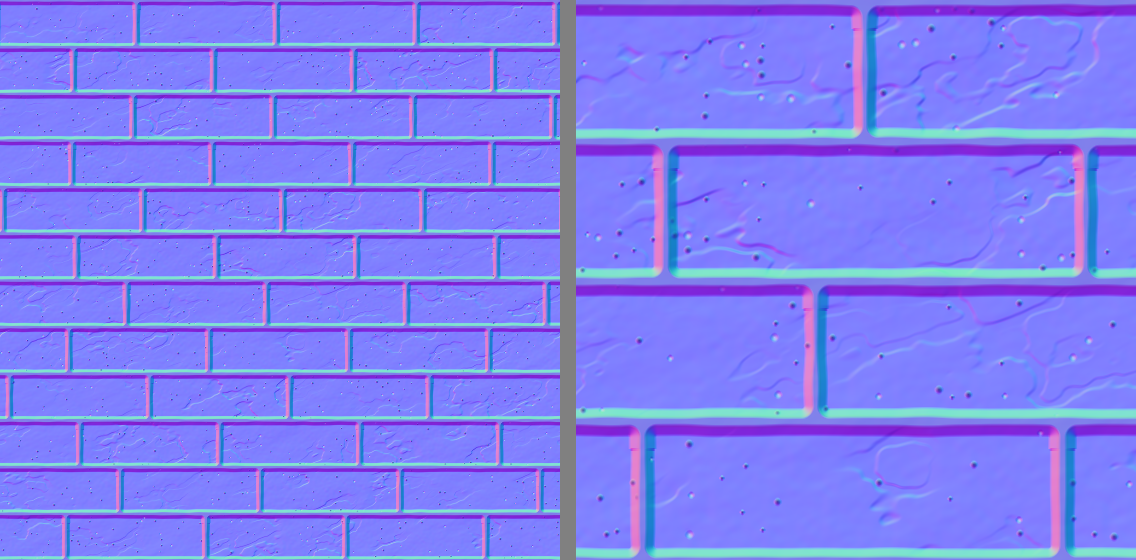
Left: the whole. Right: its middle third, enlarged.
This texture map is drawn by a WebGL 1 fragment shader. Its source:

```glsl
precision highp float;
// Tangent-space normal map of a running-bond brick wall: 12 courses of 4 rough, pitted bricks.

uniform vec2 u_resolution;

const float SIZE = 12.0; // the tile is 12 units wide; a course is 1 unit high, a brick 3 long

float hash(vec2 p) {
  return fract(sin(dot(p, vec2(127.1, 311.7))) * 43758.55);
}

// Value noise that wraps after a whole number of cells
float noise(vec2 p, float period) {
  vec2 f = fract(p);
  vec2 a = mod(floor(p), period);
  vec2 b = mod(a + 1.0, period);
  f = f * f * (3.0 - 2.0 * f);
  return mix(mix(hash(a), hash(vec2(b.x, a.y)), f.x),
             mix(hash(vec2(a.x, b.y)), hash(b), f.x), f.y);
}

float fbm(vec2 p) {
  float sum = 0.0;
  float amp = 0.5;
  float freq = 1.0;
  for (int i = 0; i < 4; i++) {
    sum += amp * noise(p * freq, SIZE * freq);
    amp *= 0.5;
    freq *= 2.0;
  }
  return sum;
}

// Position inside the brick (xy, y up) and its column and course (zw)
vec4 brickAt(vec2 p) {
  float down = SIZE - p.y - 0.01;
  float course = mod(floor(down), SIZE);
  float pair = floor(course / 2.0);
  float sway = pair * (1.0 - 2.0 * mod(pair, 2.0));
  float shift = mix(0.974 + 0.0234 * sway, 0.525 + 0.011 * sway, mod(course, 2.0));
  float x = p.x - 3.0 * shift;
  return vec4(mod(x, 3.0) - 1.5, 0.5 - fract(down), mod(floor(x / 3.0), 4.0), course);
}

float roundedBox(vec2 p, vec2 halfSize, float radius) {
  vec2 q = abs(p) - halfSize + radius;
  return length(max(q, 0.0)) + min(max(q.x, q.y), 0.0) - radius;
}

// 0 in the mortar, 1 on the brick face, a ramp along the bevel
float brickFace(vec2 p, vec2 local) {
  float d = roundedBox(local, vec2(1.48, 0.47), 0.08);
  d += 0.014 * (noise(p * 4.0, SIZE * 4.0) - 0.5);
  float bevel = local.y > 0.3 ? 0.072 : 0.058;
  return clamp(-d / bevel, 0.0, 1.0);
}

// Scattered specks: negative for pits, positive for grains
float specks(vec2 p) {
  vec2 cell = mod(floor(p * 8.0), SIZE * 8.0);
  vec2 center = 0.25 + 0.5 * vec2(hash(cell + 3.7), hash(cell + 9.2));
  float radius = mix(0.1, 0.22, hash(cell + 5.1));
  float dot1 = max(0.0, 1.0 - length(fract(p * 8.0) - center) / radius);
  float kind = hash(cell + 1.3);
  return dot1 * step(kind, 0.13) * (kind < 0.085 ? -1.0 : 1.0);
}

float height(vec2 p) {
  vec4 brick = brickAt(p);
  float face = brickFace(p, brick.xy);
  float rough = mix(0.25, 1.0, hash(brick.zw + 2.4));

  // Diagonal split ledges that fade in and out
  float slate = fbm(vec2(p.x + p.y, 2.0 * p.y - p.x));
  float patches = smoothstep(0.25, 0.75, noise(p * 2.0 + 0.5, SIZE * 2.0));
  float ledges = smoothstep(0.46, 0.5, slate) - 0.7 * smoothstep(0.57, 0.6, slate);

  float surface = 0.013 * ledges * patches * rough;
  surface += 0.0025 * rough * noise(p * 16.0, SIZE * 16.0);
  surface += 0.018 * specks(p);
  return 0.072 * face + surface * face + 0.02 * slate;
}

void main() {
  vec2 p = gl_FragCoord.xy / u_resolution * SIZE;
  vec2 e = vec2(0.012, 0.0);

  // Surface normal from the height slope; green points down
  vec2 slope = vec2(height(p + e.xy) - height(p - e.xy),
                    height(p + e.yx) - height(p - e.yx)) / (2.0 * e.x);
  vec3 normal = normalize(vec3(-slope.x, slope.y, 1.0));
  vec3 color = 0.5 + 0.5 * normal;

  // Duller mortar bed, dark pits and pale grains
  float face = brickFace(p, brickAt(p).xy);
  float speck = specks(p) * face;
  color.b -= 0.08 * (1.0 - smoothstep(0.0, 0.4, face));
  color = mix(color, vec3(0.2, 0.12, 0.55), 0.8 * max(-speck, 0.0));
  color = mix(color, vec3(0.8, 0.85, 1.0), 0.7 * max(speck, 0.0));
  gl_FragColor = vec4(color, 1.0);
}
```
